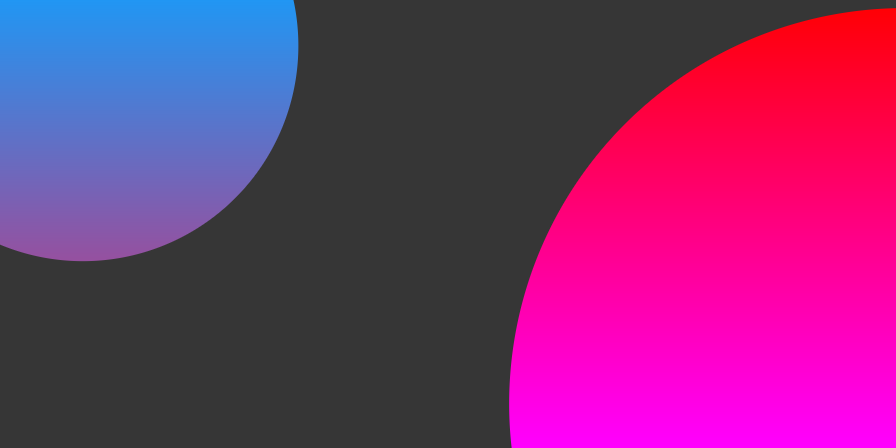
This background is drawn by a Shadertoy shader. Its source:

```glsl
// Lengths are in canvas heights, origin at the lower left
const vec3 BACKDROP = vec3(0.21);

const vec2 COOL_CENTER = vec2(0.185, 0.898);
const float COOL_RADIUS = 0.481;
const vec3 COOL_TOP = vec3(0.129, 0.588, 0.953);
const vec3 COOL_BOTTOM = vec3(0.914, 0.118, 0.388);

const vec2 WARM_CENTER = vec2(2.0195, 0.099);
const float WARM_RADIUS = 0.883;
const vec3 WARM_TOP = vec3(1.0, 0.0, 0.0);
const vec3 WARM_BOTTOM = vec3(1.0, 0.0, 1.0);

// Antialiased coverage of a disc, with an edge one pixel wide
float discMask(vec2 p, vec2 center, float radius, float pixel) {
    float dist = length(p - center) - radius;
    return clamp(0.5 - dist / pixel, 0.0, 1.0);
}

void mainImage(out vec4 fragColor, in vec2 fragCoord) {
    float pixel = 1.0 / iResolution.y;
    vec2 p = fragCoord * pixel;

    // Vertical gradients spanning the full canvas height
    vec3 coolColor = mix(COOL_BOTTOM, COOL_TOP, p.y);
    vec3 warmColor = mix(WARM_BOTTOM, WARM_TOP, p.y);

    // Discs over the flat backdrop
    vec3 color = BACKDROP;
    color = mix(color, coolColor, discMask(p, COOL_CENTER, COOL_RADIUS, pixel));
    color = mix(color, warmColor, discMask(p, WARM_CENTER, WARM_RADIUS, pixel));

    fragColor = vec4(color, 1.0);
}
```
